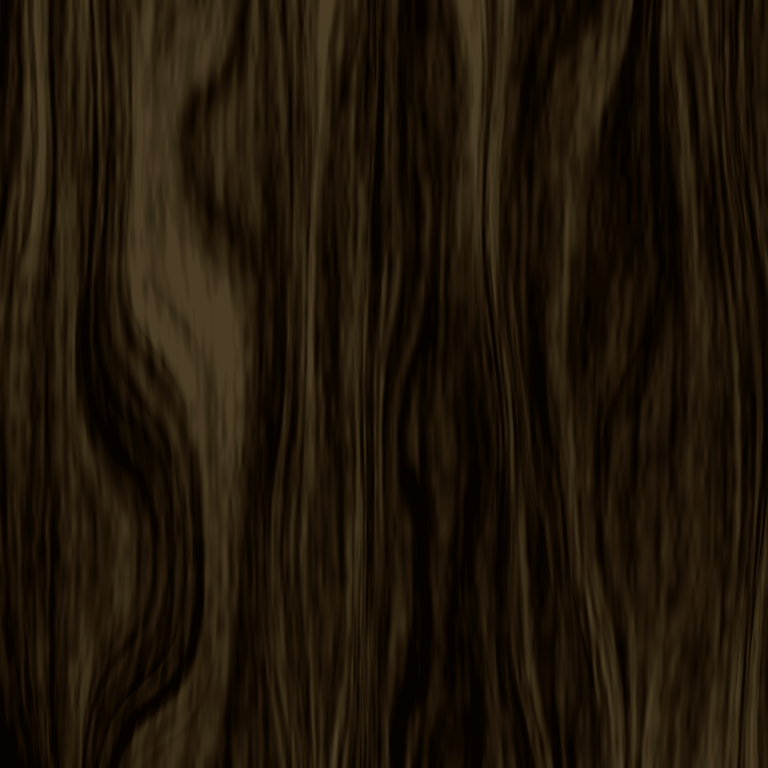
Give the GLSL for this texture, as a WebGL 1 fragment shader.

```glsl
precision highp float;
// Dark walnut veneer with tall, gently swaying vertical grain.
uniform vec2 u_resolution;

float hash(vec2 cell) {
  return fract(sin(dot(cell, vec2(127.1, 311.7))) * 43758.5453);
}

float valueNoise(vec2 p) {
  vec2 cell = floor(p);
  vec2 f = fract(p);
  f = f * f * (3.0 - 2.0 * f);
  return mix(mix(hash(cell), hash(cell + vec2(1.0, 0.0)), f.x),
             mix(hash(cell + vec2(0.0, 1.0)), hash(cell + vec2(1.0, 1.0)), f.x), f.y);
}

// Layered sines squeeze and stretch the grain into long, narrow swells.
float grainCoord(vec2 p) {
  float s = p.x;
  float frequency = 13.0;
  for (int i = 0; i < 3; i++) {
    float layer = float(i);
    float sway = sin(p.y * (4.0 + 1.9 * layer) + p.x * 3.0 + layer * 2.1)
               + 0.5 * sin(p.y * (7.5 + 2.7 * layer) - p.x * 5.0 + layer * 4.0);
    float strength = 0.5 + 0.22 * sin(p.x * 7.0 + p.y * 2.0 + layer * 1.7);
    s += strength / frequency * sin(frequency * s + 0.75 * sway + layer * 2.6);
    frequency *= 1.75;
  }
  return s;
}

// Dark line along the mid contour of a banded noise.
float vein(float across, float along, float width) {
  float ridge = abs(valueNoise(vec2(across, along)) - 0.5);
  return 1.0 - smoothstep(0.0, width, ridge);
}

// Walnut ramp, indexed by the red level.
vec3 walnut(float level) {
  vec3 color = mix(vec3(0.02, 0.008, 0.0), vec3(0.06, 0.03, 0.0), smoothstep(0.01, 0.06, level));
  color = mix(color, vec3(0.11, 0.07, 0.02), clamp((level - 0.06) / 0.05, 0.0, 1.0));
  color = mix(color, vec3(0.16, 0.11, 0.05), clamp((level - 0.11) / 0.05, 0.0, 1.0));
  color = mix(color, vec3(0.19, 0.15, 0.07), clamp((level - 0.16) / 0.03, 0.0, 1.0));
  return mix(color, vec3(0.29, 0.23, 0.14), clamp((level - 0.19) / 0.1, 0.0, 1.0));
}

void main() {
  vec2 p = gl_FragCoord.xy / u_resolution;
  float s = grainCoord(p);
  float density = abs(grainCoord(p + vec2(0.002, 0.0)) - s) / 0.002;
  float fineFade = 1.0 - smoothstep(2.0, 5.0, density);

  // Growth bands from broad to fine, drifting slowly along the trunk.
  float tone = 0.30 * (valueNoise(vec2(s * 16.0, p.y * 1.1)) - 0.5);
  tone += 0.30 * (valueNoise(vec2(s * 46.0 + 9.0, p.y * 1.5)) - 0.5);
  tone += 0.32 * fineFade * (valueNoise(vec2(s * 112.0 + 31.0, p.y * 2.0)) - 0.5);

  // Soft clouding and short fibres that follow the bands only loosely.
  vec2 fibre = vec2(mix(p.x, s, 0.3), p.y);
  tone += 0.10 * (valueNoise(p * vec2(11.0, 2.5) + 5.0) - 0.5);
  tone += 0.24 * (valueNoise(fibre * vec2(170.0, 7.0)) - 0.5);
  tone += 0.16 * (valueNoise(fibre * vec2(260.0, 32.0) + 17.0) - 0.5);

  // Narrow dark veins along contours of the grain, wide ones and hairlines.
  float level = 0.136 + 0.52 * tone;
  level -= 0.04 * vein(s * 24.0 + 50.0, p.y * 0.9, 0.13);
  level -= 0.03 * fineFade * vein(s * 62.0 + 80.0, p.y * 1.2, 0.16);

  gl_FragColor = vec4(walnut(level), 1.0);
}
```
